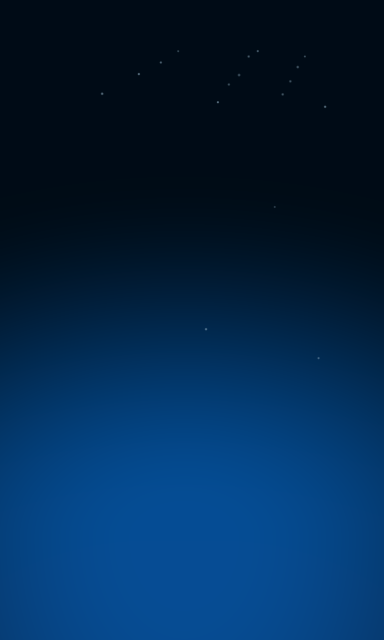
A WebGL 2 fragment shader for this background:

```glsl
#version 300 es
precision highp float;
// Night sky above a wide blue glow low in the frame, with a few faint stars.
// The glow is a falloff over a stretched distance; the stars come from a loop
// that spreads them across an upper band and lets the last few sink lower.

uniform vec2 u_resolution;
out vec4 outColor;

float hash(float n) {
    return fract(sin(n * 12.9898 + 4.1) * 43758.5453);
}

// Blue light, wider than tall, fading more slowly below its centre
float skyGlow(vec2 uv) {
    vec2 offset = uv - vec2(0.48, 0.16);
    offset.x *= 0.40;
    offset.y *= offset.y < 0.0 ? 0.5 : 1.0;
    return 1.0 - smoothstep(0.04, 0.57, length(offset));
}

// Position of one star, with index t running from 0 to 1
vec2 starPosition(float i, float t) {
    float spread = fract(i * 0.65 + 0.51);
    float height = 0.926 - 0.107 * t - 0.38 * smoothstep(0.8, 0.97, t);
    return vec2(0.2 + 0.66 * sqrt(spread), height + 0.012 * (hash(i) - 0.5));
}

float starField(vec2 uv, float aspect, float pixel) {
    const int STAR_COUNT = 17;
    float light = 0.0;
    for (int k = 0; k < STAR_COUNT; k++) {
        float i = float(k);
        float t = i / float(STAR_COUNT - 1);
        vec2 offset = (uv - starPosition(i, t)) * vec2(aspect, 1.0);
        float radius = mix(0.0009, 0.0018, hash(i + 31.0));
        float disc = 1.0 - smoothstep(radius - pixel, radius + pixel, length(offset));
        light += disc * mix(0.4, 0.85, hash(i + 57.0));
    }
    return min(light, 1.0);
}

void main() {
    vec2 uv = gl_FragCoord.xy / u_resolution;
    float aspect = u_resolution.x / u_resolution.y;

    vec3 night = vec3(0.0, 0.045, 0.085);
    vec3 blue = vec3(0.01, 0.30, 0.58);
    vec3 starlight = vec3(0.55, 0.66, 0.74);

    vec3 color = mix(night, blue, skyGlow(uv));

    // Slight haze along the horizon
    color += vec3(0.015, 0.0, 0.0) * (1.0 - smoothstep(0.0, 0.5, uv.y));

    color = mix(color, starlight, starField(uv, aspect, 1.0 / u_resolution.y));
    outColor = vec4(color, 1.0);
}
```
